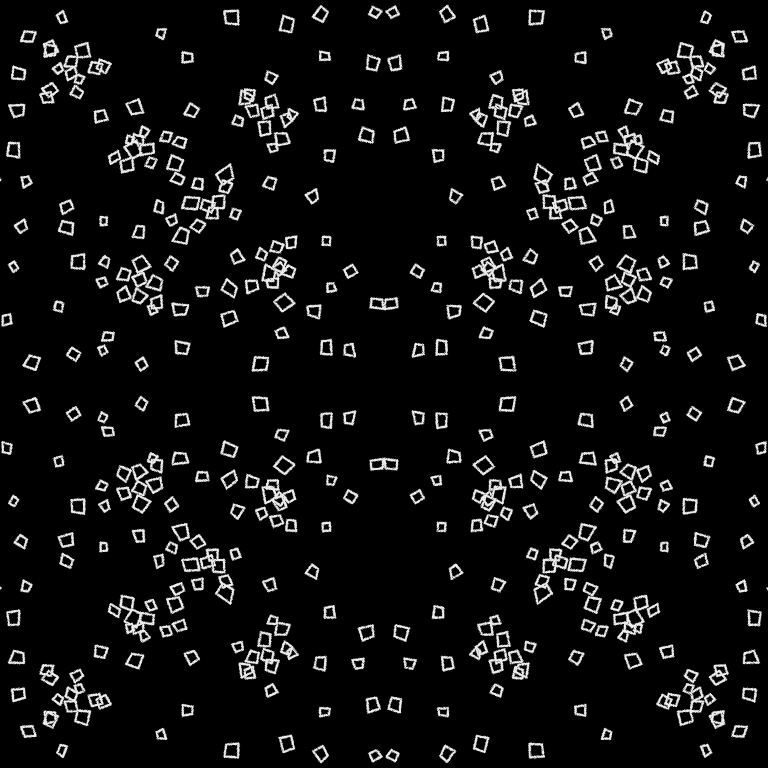
Reproduce this pattern procedurally as a WebGL 1 fragment shader.

```glsl
precision highp float;
// Hand-drawn chalk quads scattered on black, mirrored left-right and top-bottom.

uniform vec2 u_resolution;

#define GRID 18.0            // scatter cells across the canvas
#define FILL 0.84            // share of cells holding a quad
#define SIZE_MIN 0.0068      // corner radius range of a quad
#define SIZE_MAX 0.0122
#define STROKE 0.0015        // half width of the chalk line
#define SOFT 0.0011          // softness of the line edge
#define ROUGH 0.0005         // wobble of the line edge
#define CLUSTER_STEP 0.0056  // growth of the cluster spiral
#define CHALK vec3(0.93)

vec2 hash2(vec2 p) {
    vec2 s = vec2(dot(p, vec2(127.1, 311.7)), dot(p, vec2(269.5, 183.3)));
    return fract(sin(s) * 43758.55);
}

float segmentDistance(vec2 p, vec2 a, vec2 b) {
    vec2 ab = b - a;
    float t = clamp(dot(p - a, ab) / dot(ab, ab), 0.0, 1.0);
    return length(p - a - ab * t);
}

// Corner of an irregular quad, numbered 0 to 3
vec2 quadCorner(float k, float size, float tilt, vec2 seed) {
    vec2 h = hash2(seed + 7.3 * (k + 1.0));
    float angle = 1.5708 * (k + 0.5) + tilt + (h.x - 0.5) * 0.6;
    return size * (0.78 + 0.4 * h.y) * vec2(cos(angle), sin(angle));
}

// Distance to the outline of a quad centred on the origin
float quadOutline(vec2 p, vec2 seed) {
    float d = 1.0;
    if (dot(p, p) < 0.0005) {
        vec2 h = hash2(seed + 3.7);
        float size = mix(SIZE_MIN, SIZE_MAX, h.x);
        float tilt = (h.y - 0.5) * 1.1;
        vec2 a = quadCorner(3.0, size, tilt, seed);
        for (int i = 0; i < 4; i++) {
            vec2 b = quadCorner(float(i), size, tilt, seed);
            d = min(d, segmentDistance(p, a, b));
            a = b;
        }
    }
    return d;
}

// Loose scatter: one jittered quad per cell
float scatter(vec2 p) {
    float d = 1.0;
    vec2 base = floor(p * GRID);
    for (int y = -1; y <= 1; y++) {
        for (int x = -1; x <= 1; x++) {
            vec2 cell = base + vec2(float(x), float(y));
            vec2 center = (cell + 0.5 + (hash2(cell + 11.0) - 0.5) * 0.8) / GRID;
            if (hash2(cell + 41.0).x < FILL && min(cell.x, cell.y) >= 0.0) {
                d = min(d, quadOutline(p - center, cell));
            }
        }
    }
    return d;
}

// Dense knot of quads on a spiral
float cluster(vec2 p, float id) {
    float d = 1.0;
    if (dot(p, p) < 0.006) {
        for (int k = 0; k < 9; k++) {
            float n = float(k);
            vec2 seed = vec2(n + 61.0, id * 5.0 + 23.0);
            float angle = n * 2.4 + id * 1.7;
            vec2 spot = (0.004 + CLUSTER_STEP * n) * vec2(cos(angle), sin(angle));
            spot += (hash2(seed + 1.9) - 0.5) * 0.012;
            d = min(d, quadOutline(p - spot, seed));
        }
    }
    return d;
}

// Fine grain from layered, bent sines
float grain(vec2 p) {
    vec2 q = p * 620.0;
    q += 1.6 * sin(q.yx * 0.73 + vec2(0.4, 2.1));
    float g = sin(q.x) * sin(q.y);
    q = mat2(0.8, 0.6, -0.6, 0.8) * q * 2.3;
    q += sin(q.yx * 1.37);
    return g * 0.6 + 0.8 * sin(q.x) * sin(q.y);
}

void main() {
    float side = min(u_resolution.x, u_resolution.y);
    vec2 uv = (gl_FragCoord.xy - 0.5 * u_resolution) / side;
    vec2 p = abs(uv);

    float d = scatter(p);

    // Four knots along each diagonal, then a pair beside it
    for (int i = 0; i < 4; i++) {
        float n = float(i);
        d = min(d, cluster(p - vec2(0.147 + 0.083 * n + 0.014 * max(n - 2.0, 0.0)), n));
    }
    d = min(d, cluster(p - vec2(0.324, 0.129), 5.0));
    d = min(d, cluster(p - vec2(0.155, 0.357), 6.0));

    // Worn chalk stroke
    float g = grain(uv);
    float edge = max(SOFT, 0.75 / side);
    float line = 1.0 - smoothstep(STROKE - edge, STROKE + edge, d + g * ROUGH);
    line *= 1.0 - 0.25 * smoothstep(0.5, 1.2, g);
    gl_FragColor = vec4(CHALK * line, 1.0);
}
```
